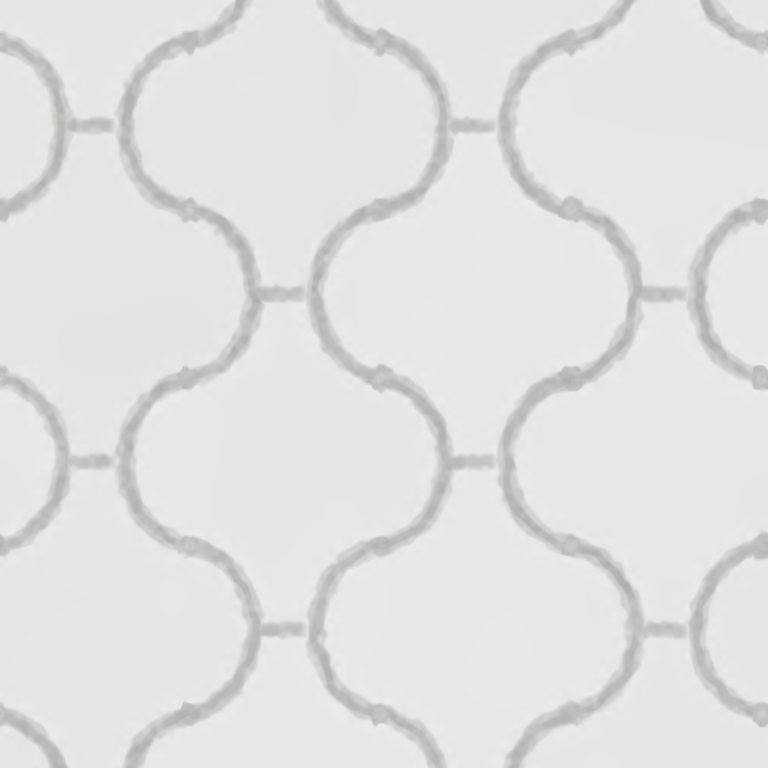
A WebGL 1 fragment shader for this pattern:

```glsl
precision highp float;
uniform vec2 u_resolution;

#define PERIOD vec2(0.497, 0.4375)
#define ORIGIN vec2(0.371, 0.836)
#define TILE_HALF_WIDTH 0.2083
#define ARC_RADIUS_X 0.1
#define GROUT_HALF 0.0115
#define CORE_HALF 0.0060
#define JOINT_HALF 0.0100
#define SOFTNESS 0.0035
#define WEAR 0.0070
#define TILE_COLOR vec3(0.902, 0.902, 0.900)
#define GROUT_COLOR vec3(0.810, 0.810, 0.800)
#define CORE_COLOR vec3(0.715, 0.715, 0.705)

float hash(vec2 p) {
  return fract(sin(dot(p, vec2(127.1, 311.7))) * 43758.5453);
}

float noise(vec2 p) {
  vec2 i = floor(p);
  vec2 f = fract(p);
  f = f * f * (3.0 - 2.0 * f);
  return mix(mix(hash(i), hash(i + vec2(1.0, 0.0)), f.x),
             mix(hash(i + vec2(0.0, 1.0)), hash(i + 1.0), f.x), f.y);
}

// Signed distance to the ellipse quarter that outlines a lantern tile
float lanternDistance(vec2 q) {
  float centerX = TILE_HALF_WIDTH - ARC_RADIUS_X;
  vec2 inflection = PERIOD * 0.25;
  float u = (inflection.x - centerX) / ARC_RADIUS_X;
  vec2 radii = vec2(ARC_RADIUS_X, inflection.y / sqrt(1.0 - u * u));
  vec2 e = (q - vec2(centerX, 0.0)) / radii;
  float k = length(e);
  return k * (k - 1.0) / length(e / radii);
}

float band(float d, float halfWidth, float soft) {
  return 1.0 - smoothstep(halfWidth - soft, halfWidth + soft, d);
}

void main() {
  float scale = min(u_resolution.x, u_resolution.y);
  vec2 p = gl_FragCoord.xy / scale;
  float soft = max(SOFTNESS, 1.0 / scale);

  // Half-drop lattice: fold onto the nearer of two interleaved rows
  vec2 grid = (p - ORIGIN) / PERIOD;
  vec2 cell = floor(grid + 0.5);
  vec2 q = (grid - cell) * PERIOD;
  vec2 side = step(0.0, q) * 2.0 - 1.0;
  float folded = 1.0 - step(PERIOD.x * 0.25, abs(q.x));
  vec2 local = q - folded * side * PERIOD * 0.5;
  vec2 b = abs(local);
  float signedD = lanternDistance(b);

  // Identify the tile under this point for its slight tone change
  float inOffsetRow = abs(folded - step(0.0, -signedD));
  vec2 tile = cell + (1.0 - inOffsetRow) * vec2(0.0)
            + inOffsetRow * 0.0 + (1.0 - abs(1.0 - folded - step(signedD, 0.0))) * 0.0;
  tile = mix(cell + 0.5 * side, cell, inOffsetRow);

  // Irregular grout edge and wandering dark core
  float grain = noise(p * 125.0);
  float patches = noise(p * 38.0 + 17.0);
  float d = abs(signedD) + (noise(p * 75.0 + 5.0) - 0.5) * WEAR;
  float drift = (noise(p * 48.0 + 31.0) - 0.5) * 1.4 * WEAR;
  float grout = band(d, GROUT_HALF, soft);
  float core = band(abs(signedD + drift), CORE_HALF, soft)
             * mix(0.55, 1.15, patches);

  // Short horizontal joints, paler at one end
  float jointD = b.y + (grain - 0.5) * 0.5 * WEAR;
  float jointSpan = smoothstep(-soft, soft, b.x - TILE_HALF_WIDTH);
  float joint = band(jointD, JOINT_HALF, soft) * jointSpan;
  float fade = local.x < 0.0
             ? smoothstep(0.010, 0.024, b.x - TILE_HALF_WIDTH) : 1.0;
  joint *= mix(0.35, 1.0, fade);
  float jointCore = band(jointD, CORE_HALF, soft) * jointSpan * fade * 0.55;

  // Small nodes where the curve changes direction
  vec2 fromNode = abs(q) - PERIOD * 0.25;
  float nodeSeed = hash(cell * 2.0 + side);
  float nodeD = length(fromNode) + (grain - 0.5) * WEAR;
  float falling = step(0.0, side.x * side.y);
  float node = band(nodeD, 0.013 + 0.003 * nodeSeed, soft);
  float nodeHole = band(nodeD, 0.007, soft) * falling;

  // Tile glaze with faint clouds and pale flecks beside the grout
  float tone = (hash(tile * 2.0 + 9.0) - 0.5) * 0.010
             + (noise(p * 9.0) - 0.5) * 0.006;
  float nearGrout = 1.0 - smoothstep(0.010, 0.045, abs(signedD));
  tone += nearGrout * (grain - 0.35) * 0.028;

  vec3 color = TILE_COLOR + tone;
  color = mix(color, GROUT_COLOR, max(max(grout, joint), node * 0.9));
  float dark = max(max(core, jointCore), node * 0.65);
  dark *= 1.0 - 0.75 * nodeHole;
  color = mix(color, CORE_COLOR, clamp(dark, 0.0, 1.0));
  color += (grain - 0.5) * 0.065 * max(grout, joint);
  gl_FragColor = vec4(color, 1.0);
}
```
